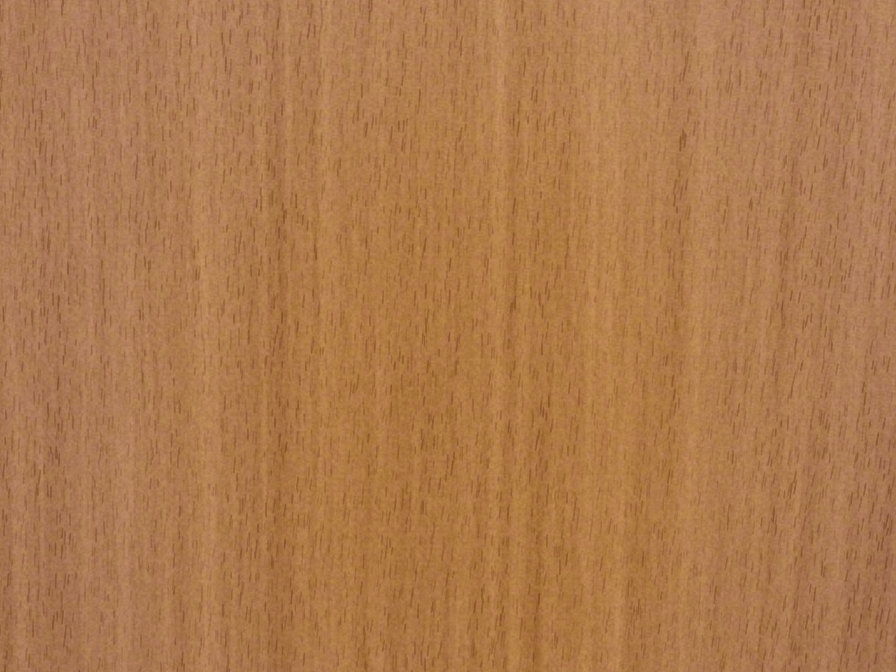
This texture is drawn by a Shadertoy shader. Its source:

```glsl
const vec3 ORANGE_WOOD = vec3(0.696, 0.483, 0.272);
const vec3 ROSE_WOOD = vec3(0.690, 0.500, 0.363);
const vec3 PORE_TINT = vec3(0.80, 0.70, 0.60);
const vec3 TONE_TINT = vec3(1.0, 1.05, 0.95);
const vec2 WARM_CENTER = vec2(0.72, 0.38);
const float BAND_CONTRAST = 0.078;
const float LINE_CONTRAST = 0.068;
const float GRAIN_CONTRAST = 0.090;
const float CHROMA_CONTRAST = 0.045;
const float PORE_STRENGTH = 0.85;
const float PORE_HALF_WIDTH = 0.0005;
const float PORE_SOFTNESS = 0.0017;
const vec2 PORE_CELL = vec2(0.0125, 0.030);
const int PORE_LAYERS = 2;

float hash(vec2 p) {
    return fract(sin(dot(p, vec2(127.1, 311.7))) * 43758.5453);
}

float noise(vec2 p) {
    vec2 i = floor(p), f = fract(p);
    f = f * f * (3.0 - 2.0 * f);
    return mix(mix(hash(i), hash(i + vec2(1, 0)), f.x),
               mix(hash(i + vec2(0, 1)), hash(i + vec2(1, 1)), f.x), f.y);
}

// Fibres run upright, fanning out slightly towards the top
vec2 followFibre(vec2 p) {
    float lean = mix(-0.025, 0.02, smoothstep(0.25, 0.60, p.x));
    lean += 0.065 * smoothstep(0.85, 1.2, p.x);
    float wobble = 0.006 * (noise(p * vec2(2.0, 2.5) + 7.0) - 0.5);
    return vec2(p.x - lean * (p.y - 0.5) + wobble, p.y);
}

// Pale streak along the fibre
float streak(float x, float center, float width) {
    float d = (x - center) / width;
    return exp(-d * d);
}

// Short thin pores, one candidate per cell
float pores(vec2 p, float seed) {
    vec2 cell = floor(p / PORE_CELL);
    float ink = 0.0;
    for (int j = -1; j <= 1; j++) {
        for (int i = -1; i <= 1; i++) {
            vec2 id = cell + vec2(i, j);
            vec2 key = id + seed;
            vec2 jitter = vec2(hash(key), hash(key + 31.7));
            vec2 d = p - (id + jitter) * PORE_CELL;
            float size = hash(key + 57.3);
            float halfLength = mix(0.002, 0.009, size);
            d.x -= d.y * mix(-0.04, 0.14, hash(key + 83.1));
            d.y = max(abs(d.y) - halfLength, 0.0) * 0.4;
            float depth = mix(0.1, 1.0, pow(hash(key + 11.9), 1.5));
            float shape = 1.0 - smoothstep(PORE_HALF_WIDTH,
                PORE_HALF_WIDTH + PORE_SOFTNESS, length(d));
            ink = max(ink, shape * depth);
        }
    }
    return ink;
}

void mainImage(out vec4 fragColor, in vec2 fragCoord) {
    vec2 p = fragCoord / iResolution.y;
    vec2 q = followFibre(p);

    // Warm middle, rosier edges
    float edge = smoothstep(0.12, 0.72, length((p - WARM_CENTER) * vec2(1.0, 0.75)));
    edge += 0.25 * (noise(q * vec2(11.0, 0.6)) - 0.5);
    vec3 color = mix(ORANGE_WOOD, ROSE_WOOD, clamp(edge, 0.0, 1.0));

    // Growth bands, fine upright lines and pale streaks
    float bands = noise(q * vec2(16.0, 0.5) + 3.0) * 0.4
                + noise(q * vec2(58.0, 0.8) + 19.0) * 0.6 - 0.5;
    float lines = noise(q * vec2(105.0, 1.6) + 41.0) * 0.5
                + noise(q * vec2(210.0, 12.0) + 67.0) * 0.5 - 0.5;
    float tone = BAND_CONTRAST * bands + LINE_CONTRAST * lines;
    tone += 0.026 * streak(q.x, 0.735, 0.010) + 0.034 * streak(q.x, 1.19, 0.014);
    tone += 0.022 * streak(q.x, 0.30, 0.009) + 0.020 * streak(q.x, 0.39, 0.007);

    // Soft light, brighter above and dimmer at the lower corners
    tone += 0.032 * (p.y - 0.5) - 0.026 * smoothstep(0.55, 0.95, length(p - vec2(0.67, 0.6)));

    // Fine surface grain
    float grain = noise(p * vec2(270.0, 230.0)) * 0.5 + noise(p * 383.0 + 5.0) * 0.5 - 0.5;
    tone += GRAIN_CONTRAST * grain;
    color += tone * TONE_TINT;
    float chroma = noise(p * 90.0 + 23.0) - 0.5;
    color += CHROMA_CONTRAST * chroma * vec3(0.2, -0.2, 1.0);

    // Pores cluster in the darker bands
    float ink = 0.0;
    for (int k = 0; k < PORE_LAYERS; k++) {
        float shift = float(k);
        ink = max(ink, pores(q + shift * vec2(0.0061, 0.0173), shift * 137.0));
    }
    float density = mix(0.55, 1.0, smoothstep(0.2, -0.2, bands));
    color *= mix(vec3(1.0), PORE_TINT, ink * density * PORE_STRENGTH);

    fragColor = vec4(clamp(color, 0.0, 1.0), 1.0);
}
```
